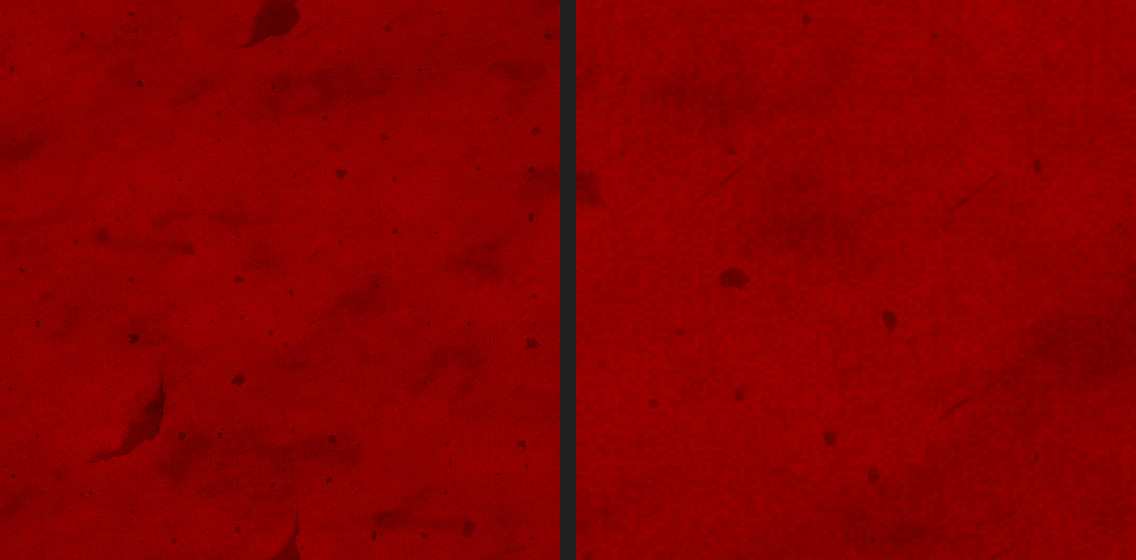
Left, the full canvas; right, a detail of the centre.
Write a WebGL 1 fragment shader that draws this texture.

```glsl
precision highp float;
uniform vec2 u_resolution;

#define BASE_RED 0.552
#define MOTTLE 0.11
#define PATCH_DEPTH 0.12
#define FINE_MOTTLE 0.09
#define GRAIN 0.088
#define SPECK_DEPTH 0.19
#define STAIN_DEPTH 0.17
#define SMEAR_DEPTH 0.10
#define SCRATCH_DEPTH 0.11
#define TILT 0.33

float hash(vec2 p) {
  return fract(sin(dot(p, vec2(127.1, 311.7))) * 43758.5453);
}

vec2 hash2(vec2 p) {
  return vec2(hash(p), hash(p + 37.3));
}

mat2 rotation(float angle) {
  float c = cos(angle), s = sin(angle);
  return mat2(c, -s, s, c);
}

float noise(vec2 p) {
  vec2 cell = floor(p), f = fract(p);
  f = f * f * (3.0 - 2.0 * f);
  return mix(mix(hash(cell), hash(cell + vec2(1.0, 0.0)), f.x),
             mix(hash(cell + vec2(0.0, 1.0)), hash(cell + 1.0), f.x), f.y);
}

float fbm(vec2 p) {
  float sum = 0.0, amplitude = 0.5;
  for (int i = 0; i < 6; i++) {
    sum += amplitude * noise(p);
    p = rotation(0.6) * p * 2.03 + 11.7;
    amplitude *= 0.56;
  }
  return sum / 1.10;
}

// Offset from a centre on a canvas that wraps round
vec2 wrapped(vec2 p, vec2 centre) {
  return fract(p - centre + 0.5) - 0.5;
}

// Ragged round spots, at most one in each grid cell
float specks(vec2 p, float cells, float density, float maxRadius) {
  vec2 q = p * cells, id = floor(q);
  vec2 centre = 0.2 + 0.6 * hash2(id + cells);
  vec2 d = fract(q) - centre;
  d.x *= 0.8 + 0.6 * hash(id + 5.1);
  float size = hash(id + 9.4);
  float radius = maxRadius * cells * mix(0.3, 1.0, size * size);
  float ragged = length(d) + radius * 1.1 * (noise(p * 190.0) - 0.5);
  float edge = 0.0014 * cells;
  float present = step(hash(id + 17.8), density);
  return present * (1.0 - smoothstep(radius - edge, radius + edge, ragged));
}

// Short, broken diagonal hairlines
float scratches(vec2 p) {
  vec2 q = p * 8.0, id = floor(q);
  vec2 d = fract(q) - 0.35 - 0.3 * hash2(id + 61.0);
  d = rotation(0.45 + 0.3 * hash(id + 3.0)) * d;
  d.y += 0.04 * (noise(p * 45.0) - 0.5);
  float line = 1.0 - smoothstep(0.004, 0.018, abs(d.y));
  float ends = 1.0 - smoothstep(0.08, 0.28, abs(d.x));
  return step(hash(id + 71.0), 0.35) * line * ends * noise(p * 110.0);
}

// Ragged stain with thin drawn-out tips, soft on its inner side
float stain(vec2 p, vec2 centre) {
  vec2 d = rotation(0.92) * wrapped(p, centre);
  float along = d.x / 0.068;
  float across = d.y - 3.0 * d.x * d.x + 0.05 * (fbm(p * 24.0) - 0.5);
  float width = 0.031 * exp(-along * along) - 0.002;
  float softness = mix(0.003, 0.012, smoothstep(-0.01, 0.02, across));
  float reach = 1.0 - smoothstep(0.09, 0.14, abs(d.x));
  return reach * (1.0 - smoothstep(-softness, softness, abs(across) - width));
}

// Blurred horizontal drag that ends in a dark drop
float smear(vec2 p, vec2 tip) {
  vec2 d = wrapped(p, tip);
  d += 0.016 * (vec2(noise(p * 65.0), noise(p * 65.0 + 8.0)) - 0.5);
  float fade = smoothstep(-0.36, -0.06, d.x) * (1.0 - smoothstep(-0.01, 0.01, d.x));
  float drag = fade * exp(-pow(abs(d.y - 0.009) / 0.012, 2.0));
  float drop = 1.0 - smoothstep(0.006, 0.013, length(d * vec2(1.0, 0.8)));
  float blot = 1.0 - smoothstep(0.006, 0.022, length((d - vec2(-0.155, 0.023)) * vec2(0.8, 1.2)));
  return 0.55 * drag + max(drop, 0.9 * blot);
}

void main() {
  vec2 p = gl_FragCoord.xy / u_resolution;
  vec2 slanted = rotation(TILT) * p;

  // Cloudy ground with small, ragged darker patches
  float fine = fbm(slanted * vec2(34.0, 46.0)) - 0.5;
  float red = BASE_RED + MOTTLE * (fbm(slanted * vec2(4.0, 7.0) + 4.0) - 0.5);
  float patches = fbm(slanted * vec2(8.0, 13.0) + 23.0) + 0.5 * fine;
  red -= PATCH_DEPTH * smoothstep(0.47, 0.86, patches);
  red += FINE_MOTTLE * fine;

  // Scattered marks
  float spots = max(specks(p, 11.0, 0.45, 0.0095), 0.75 * specks(p, 27.0, 0.25, 0.0038));
  red -= SPECK_DEPTH * spots * (0.6 + 0.4 * noise(p * 30.0));
  red -= SCRATCH_DEPTH * scratches(p);

  // Large stains and smears
  float stains = 0.0, smears = 0.0;
  for (int i = 0; i < 2; i++) {
    float n = float(i);
    stains = max(stains, stain(p, vec2(0.25, 0.23) + n * vec2(0.25, 0.75)));
    smears = max(smears, smear(p, vec2(0.34, 0.555) + n * 0.5));
  }
  red -= STAIN_DEPTH * stains + SMEAR_DEPTH * smears;

  // Fine grain
  red += GRAIN * (noise(p * 400.0) - 0.5);
  gl_FragColor = vec4(clamp(red, 0.25, 0.66), 0.0, 0.0, 1.0);
}
```
